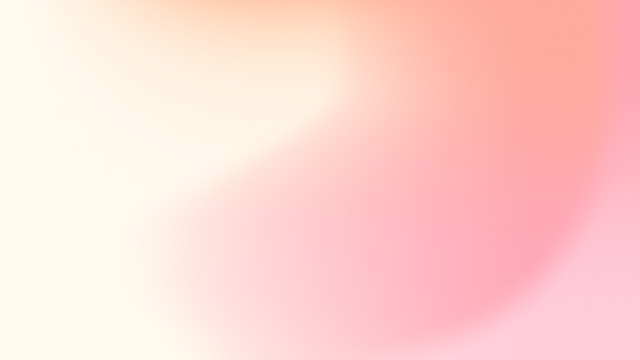
A Shadertoy shader for this background:

```glsl
// Soft pastel backdrop: cream on the left, a peach glow along the top,
// and a coral-to-pink lobe whose rounded far edge fades into pale pink.
// Built from smooth colour blends over a few curved distance fields.

// Sine hash, used only to break up banding
float hash(vec2 p) {
    return fract(sin(dot(p, vec2(12.99, 78.23))) * 43758.5);
}

// Coverage of the warm lobe: a wide slow bulge below, a steeper column above
float lobeCoverage(vec2 p) {
    float start = mix(0.30, 0.87, smoothstep(0.34, 0.78, p.y));
    start += 0.14 * pow(1.0 - smoothstep(0.0, 0.30, p.y), 2.0);
    float t = clamp((p.x - start) / (1.48 - start), 0.0, 1.0);
    float ramp = mix(t, sin(1.5708 * t), 0.3 + 0.5 * p.y);
    return ramp * smoothstep(-0.05, 0.22, t);
}

// Distance past the rounded lower-right edge, straight above its centre
float outsideRim(vec2 p) {
    vec2 q = vec2(max(p.x - 1.0, 0.0), min(p.y - 0.70, 0.0));
    return length(q) - 0.685;
}

void mainImage(out vec4 fragColor, in vec2 fragCoord) {
    // Height is one unit; the x axis is scaled to a 16:9 frame
    vec2 p = fragCoord / iResolution.xy * vec2(1.7778, 1.0);

    vec3 cream = vec3(1.0, 0.982, 0.93);
    vec3 peach = vec3(1.0, 0.79, 0.67);
    vec3 coral = vec3(1.0, 0.665, 0.62);
    vec3 rose = vec3(1.0, 0.66, 0.715);
    vec3 palePink = vec3(1.0, 0.795, 0.855);

    // Peach glow hanging from the top edge
    float glow = exp(-6.3 * (1.0 - p.y)) * smoothstep(0.0, 0.75, p.x);
    vec3 color = mix(cream, peach, glow);

    // Lobe colour turns from coral to rose on the way down
    vec3 lobe = mix(rose, coral, smoothstep(0.25, 0.88, p.y));
    float lowerLeft = (1.0 - smoothstep(0.8, 1.45, p.x)) * (1.0 - smoothstep(0.1, 0.5, p.y));
    lobe.b += 0.04 * lowerLeft;

    // Beyond the rim: rose at the top, pale pink at the bottom
    vec3 beyond = mix(palePink, vec3(1.0, 0.655, 0.70), smoothstep(0.1, 0.88, p.y));
    float rim = smoothstep(-0.06, 0.07, outsideRim(p)) * smoothstep(0.75, 1.25, p.x);
    lobe = mix(lobe, beyond, rim);

    color = mix(color, lobe, lobeCoverage(p));
    color += (hash(p) - 0.5) * 0.006;
    fragColor = vec4(clamp(color, 0.0, 1.0), 1.0);
}
```
